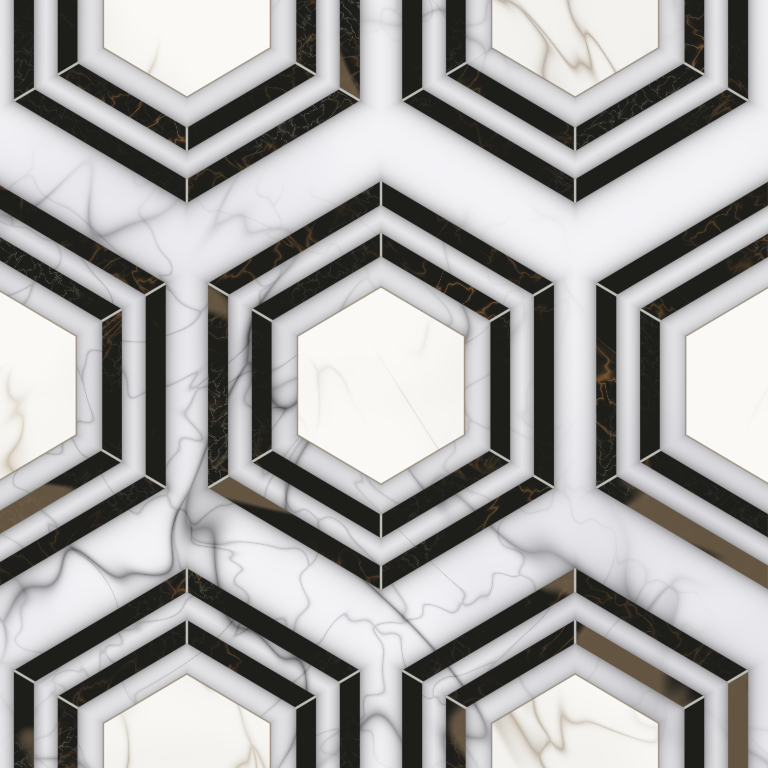
This pattern is drawn by a Shadertoy shader. Its source:

```glsl
#define PITCH vec2(0.5055, 1.008)     // lattice period, two staggered rows each
#define ORIGIN vec2(0.4961, 0.498)    // centre of one medallion
#define SQUASH 0.977                  // vertical scale to a regular hexagon
#define OUTER_BAND vec2(0.2122, 0.0130) // apothem of the midline, half width
#define INNER_BAND vec2(0.1553, 0.0128)
#define TILE 0.1087                   // apothem of the central tile
#define JOINT 0.0016                  // half width of the mitre joints
#define SHADOW 0.34
#define SHADOW_FADE 0.0085
#define GOLD vec3(0.56, 0.39, 0.21)
#define BLACK vec3(0.112, 0.112, 0.102)
#define WHITE vec3(0.955, 0.955, 0.968)

vec2 hash2(vec2 p) {
    vec2 k = vec2(dot(p, vec2(127.1, 311.7)), dot(p, vec2(269.5, 183.3)));
    return fract(sin(k) * 43758.5);
}

// Distance gap between the two nearest cell points: zero on cell borders
float cellEdge(vec2 p) {
    vec2 base = floor(p);
    float near = 9.0, second = 9.0;
    for (int y = -1; y <= 1; y++)
    for (int x = -1; x <= 1; x++) {
        vec2 cell = base + vec2(x, y);
        float d = length(cell + hash2(cell) - p);
        second = min(second, max(near, d));
        near = min(near, d);
    }
    return second - near;
}

// Layered sines bend straight cell borders into natural veins
vec2 warp(vec2 p) {
    float amp = 0.32, freq = 2.0;
    for (int i = 0; i < 4; i++) {
        p += amp * sin(p.yx * freq + vec2(1.3, 4.1) * float(i + 1));
        amp *= 0.5;
        freq *= 2.1;
    }
    return p;
}

float cloud(vec2 p) {
    float sum = 0.0, amp = 0.5;
    for (int i = 0; i < 4; i++) {
        p = mat2(0.8, -0.6, 0.6, 0.8) * p * 1.9 + 1.7;
        p += 0.6 * sin(p.yx);
        sum += amp * sin(p.x) * sin(p.y);
        amp *= 0.5;
    }
    return 0.5 + 0.5 * sum;
}

float vein(vec2 p, float width) {
    return exp(-cellEdge(warp(p)) / width);
}

vec3 groundMarble(vec2 p) {
    float haze = smoothstep(0.4, 0.85, cloud(p * 2.5 + 3.0));
    float patches = smoothstep(0.45, 0.75, cloud(p * 1.6 + 8.0));
    float veins = vein(p * vec2(3.6, 2.8) + 5.0, 0.035) + 0.4 * vein(p * 8.0, 0.03);
    return WHITE - vec3(0.05, 0.05, 0.045) * haze - 0.42 * veins * patches;
}

vec3 tileMarble(vec2 p, vec2 id) {
    p += 20.0 * hash2(id);
    float patches = smoothstep(0.35, 0.7, cloud(p * 3.0));
    float veins = vein(p * vec2(8.0, 5.0), 0.05) * patches;
    vec3 stain = mix(vec3(0.18, 0.18, 0.17), vec3(0.15, 0.21, 0.29), cloud(p * 5.0));
    return vec3(0.982, 0.978, 0.965) - 0.03 * patches - 1.3 * stain * veins;
}

vec3 darkMarble(vec2 p, vec2 id) {
    vec2 seed = hash2(id);
    p += 20.0 * seed;
    float patches = smoothstep(0.48, 0.72, cloud(p * 7.0)) * (0.3 + 0.7 * seed.x);
    float goldVeins = vein(p * 26.0, 0.06) * patches;
    float greyVeins = vein(p * 55.0 + 7.0, 0.06) * smoothstep(0.4, 0.7, cloud(p * 6.0 + 4.0));
    vec3 color = BLACK + vec3(0.24, 0.23, 0.20) * greyVeins * seed.y;
    color = mix(color, GOLD, min(goldVeins, 1.0));
    float inclusion = step(0.88, seed.y) * smoothstep(0.6, 0.65, cloud(p * 4.0));
    return mix(color, vec3(0.46, 0.39, 0.30), 0.8 * inclusion);
}

float hexApothem(vec2 p) {
    p = abs(p);
    return max(p.x, dot(p, vec2(0.5, 0.866)));
}

void mainImage(out vec4 fragColor, in vec2 fragCoord) {
    vec2 uv = fragCoord / iResolution.y;
    float aa = 0.75 / iResolution.y;

    // Nearest medallion of the two interleaved lattices
    vec2 p = vec2(0.0), id = vec2(0.0);
    float h = 9.0;
    for (int i = 0; i < 2; i++) {
        vec2 g = (uv - ORIGIN) / PITCH - 0.5 * float(i);
        vec2 cell = floor(g + 0.5);
        vec2 q = (g - cell) * PITCH * vec2(1.0, SQUASH);
        float d = hexApothem(q);
        if (d < h) { h = d; p = q; id = cell + 0.5 * float(i); }
    }
    float outer = abs(h - OUTER_BAND.x) - OUTER_BAND.y;
    float inner = abs(h - INNER_BAND.x) - INNER_BAND.y;
    float band = min(outer, inner);
    float tile = h - TILE;

    // White ground with soft shading beside the inlays
    vec3 color = groundMarble(uv);
    color *= 1.0 - SHADOW * exp(-max(band, 0.0) / SHADOW_FADE);
    color *= 1.0 - 0.7 * SHADOW * exp(-max(tile, 0.0) / SHADOW_FADE);

    // Central tile and its fine rim
    color = mix(color, tileMarble(uv, id), smoothstep(aa, -aa, tile));
    float rim = smoothstep(0.0009 + aa, 0.0009 - aa, abs(tile));
    color = mix(color, vec3(0.55, 0.50, 0.42), 0.75 * rim);

    // Dark bands, six mitred pieces each
    float sector = mod(floor((atan(p.y, p.x) + 0.5236) / 1.0472), 6.0);
    vec2 piece = id * 17.0 + vec2(sector, outer < inner ? 7.0 : 3.0);
    vec3 stone = darkMarble(uv, piece);
    vec2 q = abs(p);
    float mitre = min(q.x, abs(dot(q, vec2(0.5, -0.866))));
    stone = mix(stone, vec3(0.74, 0.74, 0.72), smoothstep(JOINT + aa, JOINT - aa, mitre));
    color = mix(color, stone, smoothstep(aa, -aa, band));

    fragColor = vec4(clamp(color, 0.0, 1.0), 1.0);
}
```
